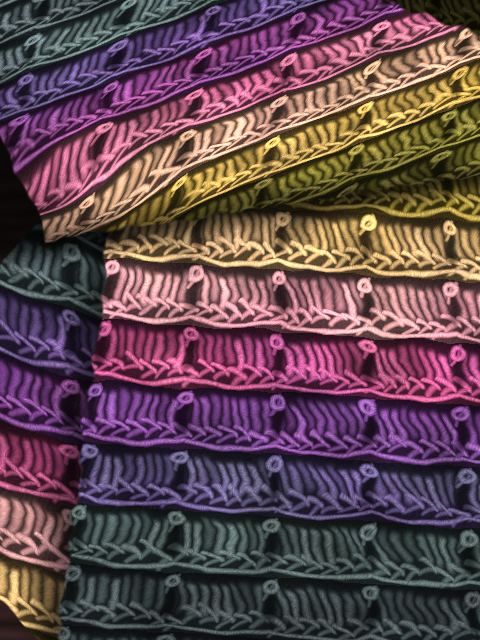
This texture is drawn by a WebGL 2 fragment shader. Its source:

```glsl
#version 300 es
precision highp float;
// Folded crochet scarf: blocks of posts and chains in rows of graded yarn colours.
uniform vec2 u_resolution;
out vec4 outColor;

const vec3 WOOD = vec3(0.22, 0.14, 0.14);
const vec3 YARN[9] = vec3[9](
  vec3(0.29, 0.35, 0.36), vec3(0.34, 0.43, 0.42), vec3(0.38, 0.31, 0.54),
  vec3(0.51, 0.26, 0.60), vec3(0.77, 0.29, 0.51), vec3(0.93, 0.64, 0.66),
  vec3(0.95, 0.76, 0.52), vec3(0.85, 0.69, 0.26), vec3(0.50, 0.47, 0.16));

float hash(vec2 p) {
  p = fract(p * vec2(0.1031, 0.1137));
  p += dot(p, p.yx + 33.3);
  return fract((p.x + p.y) * p.x * 47.3);
}

vec2 gradientAt(vec2 cell) {
  float a = 6.2832 * hash(cell + 71.0);
  return vec2(cos(a), sin(a));
}

float gradientNoise(vec2 p) {
  vec2 i = floor(p), f = fract(p), e = vec2(0.0, 1.0);
  vec2 u = f * f * f * (f * (f * 6.0 - 15.0) + 10.0);
  float low = mix(dot(gradientAt(i), f), dot(gradientAt(i + e.yx), f - e.yx), u.x);
  float high = mix(dot(gradientAt(i + e), f - e), dot(gradientAt(i + 1.0), f - 1.0), u.x);
  return mix(low, high, u.y);
}

float segmentDistance(vec2 p, vec2 a, vec2 b) {
  vec2 d = b - a;
  return length(p - a - d * clamp(dot(p - a, d) / dot(d, d), 0.0, 1.0));
}

// Rounded height of a thread at distance d from its centre line
float thread(float d, float halfWidth) {
  float r = d / halfWidth;
  return max(0.0, 1.0 - r * r);
}

vec3 yarnColor(float tone) {
  tone = clamp(tone, 0.0, 7.999);
  int i = int(tone);
  return mix(YARN[i], YARN[i + 1], fract(tone));
}

// Slanted upright posts, each with its own length
float posts(vec2 q, vec2 id) {
  float s = q.x * 9.0 + 0.9 * q.y + 0.3 * sin(q.y * 6.0 + id.x);
  float jitter = hash(id * 9.0 + floor(s));
  float ends = smoothstep(0.32, 0.50, q.y + 0.16 * jitter)
             * smoothstep(1.0, 0.84, q.y + 0.10 * jitter);
  float sides = smoothstep(0.01, 0.10, min(q.x, 1.0 - q.x));
  return thread(fract(s) - 0.5, 0.54) * ends * sides * mix(0.6, 1.0, jitter);
}

// Braid of uneven V-shaped loops with a sagging thread below it
float chain(vec2 g) {
  vec2 q = fract(g);
  float row = floor(g.y), s = g.x * 6.0 + hash(vec2(row, 5.0));
  float h = thread(q.y - 0.05 - 0.10 * pow(2.0 * q.x - 1.0, 2.0), 0.055);
  for (int i = -1; i <= 1; i++) {
    float cell = floor(s) + float(i);
    float lift = 0.12 * (hash(vec2(cell, row) * 3.0) - 0.5);
    float tilt = 0.10 * (hash(vec2(row, cell) * 7.0) - 0.5);
    vec2 p = vec2((s - cell - 0.5) * 0.25, q.y - 0.27 - lift);
    p.y += 1.5 * p.x * p.x;
    h = max(h, thread(segmentDistance(p, vec2(-0.14, 0.15 + tilt), vec2(0.11, 0.0)), 0.062));
    h = max(h, 0.8 * thread(segmentDistance(p, vec2(-0.11, -0.11 + tilt), vec2(0.11, 0.02)), 0.058));
  }
  return h;
}

// Loop and crossing threads that join neighbouring blocks
float knot(vec2 q) {
  vec2 p = vec2((q.x - round(q.x)) * 1.5, q.y - 0.85);
  float loop = thread(length(p * vec2(0.9, 1.1)) - 0.085, 0.065);
  float tie = thread(segmentDistance(p, vec2(-0.09, -0.20), vec2(0.07, 0.10)), 0.05);
  return max(loop, 0.75 * tie);
}

// Fabric in block units: x counts columns, y counts rows
vec3 crochet(vec2 g, float firstTone, float toneStep) {
  g += 0.08 * vec2(gradientNoise(g * 2.7), gradientNoise(g * 2.7 + 19.0));
  g += 0.014 * gradientNoise(g * 9.0);
  vec2 q = fract(g), id = floor(g);
  float h = max(max(posts(q, id), chain(g)), knot(q));
  float tone = firstTone + toneStep * id.y + 0.5 * gradientNoise(g * 0.8 + 5.0);
  float fibre = gradientNoise(g * vec2(50.0, 20.0) + 8.0 * gradientNoise(g * 5.0));
  float side = abs(q.x - round(q.x));
  float pillow = smoothstep(0.0, 0.12, side + 0.25 * smoothstep(0.35, 0.1, q.y))
               * smoothstep(1.0, 0.78, q.y);
  pillow = max(pillow, smoothstep(0.0, 0.6, knot(q)));
  float light = 0.31 + 0.58 * smoothstep(0.0, 1.0, h) + 0.10 * fibre;
  light *= mix(0.68, 1.06, pillow) * (1.0 + 0.45 * gradientNoise(g * 1.7 + 40.0));
  vec3 sheen = vec3(0.22, 0.20, 0.20) * pow(h, 4.0) * (0.75 + 0.7 * fibre) * pillow;
  return yarnColor(tone) * light + sheen;
}

void main() {
  vec2 p = gl_FragCoord.xy / u_resolution.y;
  float soft = 0.003, wobble = 0.012 * gradientNoise(p * 28.0);
  vec3 color = WOOD * (0.8 + 0.5 * gradientNoise(p * vec2(9.0, 60.0)));

  // Underlying strip at the left
  vec2 strip = vec2((p.x + 0.05) / 0.16, (p.y + 0.3 * p.x - 0.655) / 0.104);
  float stripEdge = min(p.x - (p.y - 0.585) * 0.8, p.x + p.y - 0.06) + wobble;
  vec3 stripColor = crochet(strip, 0.0, -1.0);

  // Front panel, its columns widening downwards
  vec2 panel = vec2((p.x - 0.534) / (0.134 + 0.0464 * (0.57 - p.y)) + 2.71,
                    (p.y + 0.065 * (p.x - 0.17) - 0.596) / 0.0964);
  float panelEdge = (panel.x + 0.06) * 0.14 + wobble;
  stripColor *= mix(0.45, 0.95, smoothstep(0.0, 0.06, -panelEdge));
  color = mix(color, stripColor, smoothstep(-soft, soft, stripEdge));
  vec3 panelColor = crochet(panel, 5.9 + 0.7 * p.x * smoothstep(0.5, 0.7, p.y), 1.0);
  panelColor *= mix(0.80, 1.04, smoothstep(0.0, 0.4, p.y));
  color = mix(color, panelColor, smoothstep(-soft, soft, panelEdge));

  // Diagonal fold over the top, its rows drooping at the left corner
  float droop = 0.05 * smoothstep(0.80, 0.68, p.y) * smoothstep(0.36, 0.10, p.x);
  vec2 fold = vec2((p.x - 0.2 * p.y) / 0.135,
                   (p.y - 0.37 * p.x - 0.9284 + droop) / 0.06);
  float lower = p.y - 0.637 - 0.15 * (p.x - 0.15);
  float left = (p.x - (0.79 - p.y) * 0.45) * 0.9;
  float upper = 1.0 - 0.35 * (p.x - 0.6) - p.y;
  float foldEdge = min(min(lower, left), upper) + wobble;
  color *= mix(0.28, 1.0, smoothstep(0.0, 0.05, -lower));
  vec3 foldColor = crochet(fold, -0.15, -1.15);
  foldColor *= mix(0.5, 1.06, smoothstep(-0.01, 0.05, lower));
  foldColor *= mix(0.8, 1.0, smoothstep(0.0, 0.12, left));
  color = mix(color, foldColor, smoothstep(-soft, soft, foldEdge));

  outColor = vec4(clamp(color, 0.0, 1.0), 1.0);
}
```
